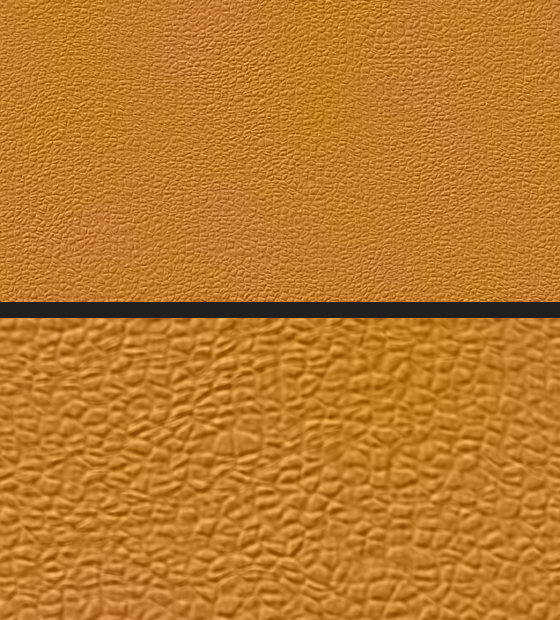
Top: the whole. Bottom: its middle third, enlarged.
Reproduce this texture procedurally as a Shadertoy shader.

```glsl
vec2 hash2(vec2 p) {
    vec3 q = fract(p.xyx * vec3(0.1031, 0.1030, 0.0973));
    q += dot(q, q.yzx + 33.33);
    return fract((q.xx + q.yz) * q.zy);
}

float gradientDot(vec2 cell, vec2 offset) {
    float angle = 6.2832 * hash2(cell + 200.0).x;
    return dot(vec2(cos(angle), sin(angle)), offset);
}

float gradientNoise(vec2 p) {
    vec2 i = floor(p), f = p - i;
    vec2 u = f * f * f * (f * (f * 6.0 - 15.0) + 10.0);
    vec2 x = vec2(1, 0), y = vec2(0, 1);
    return mix(mix(gradientDot(i, f), gradientDot(i + x, f - x), u.x),
               mix(gradientDot(i + y, f - y), gradientDot(i + 1.0, f - 1.0), u.x), u.y);
}

// Distance gap between the two nearest grain centres: zero in the creases
float grainGap(vec2 p) {
    vec2 cell = floor(p);
    float nearest = 8.0, second = 8.0;
    for (int y = -1; y <= 1; y++)
    for (int x = -1; x <= 1; x++) {
        vec2 c = cell + vec2(x, y);
        float d = length(c + 0.1 + 0.8 * hash2(c + 200.0) - p);
        second = min(second, max(nearest, d));
        nearest = min(nearest, d);
    }
    return second - nearest;
}

// Bends the grain along slowly turning, mostly level lines
vec2 flow(vec2 p) {
    p.y += 0.10 * gradientNoise(p * 1.7 + 4.0) - 0.09 * p.x;
    p.y += 0.014 * gradientNoise(p * vec2(9, 13));
    return p + 0.006 * vec2(gradientNoise(p * 38.0), gradientNoise(p * 38.0 + 70.0));
}

float leatherHeight(vec2 p) {
    vec2 q = flow(p);
    float grains = smoothstep(0.0, 0.5, grainGap(q * vec2(41, 62)));
    float wrinkles = smoothstep(0.0, 0.16, abs(gradientNoise(q * vec2(13, 36))));
    float pores = gradientNoise(q * vec2(95, 120) + 31.0);
    return grains * mix(0.55, 1.0, wrinkles) + 0.3 * wrinkles + 0.35 * pores;
}

void mainImage(out vec4 fragColor, in vec2 fragCoord) {
    vec2 uv = fragCoord / iResolution.y;

    // Relief lit from above, slightly from the left
    float relief = leatherHeight(uv) - leatherHeight(uv + vec2(-0.0022, 0.0052));
    relief *= 0.9 + 0.4 * gradientNoise(uv * 3.0 + 12.0);
    float speckle = gradientNoise(uv * 135.0 + 50.0);
    float light = clamp(0.15 * relief + 0.11 * speckle, -0.2, 0.24);

    // Tan dye with faint rosy and golden patches
    float patches = gradientNoise(uv * 2.3 + 7.0) + 0.5 * gradientNoise(uv * 6.0);
    vec3 tan_ = vec3(0.755, 0.485, 0.172) + patches * vec3(0.01, -0.01, 0.07);
    fragColor = vec4(clamp(tan_ + light, 0.0, 1.0), 1.0);
}
```
